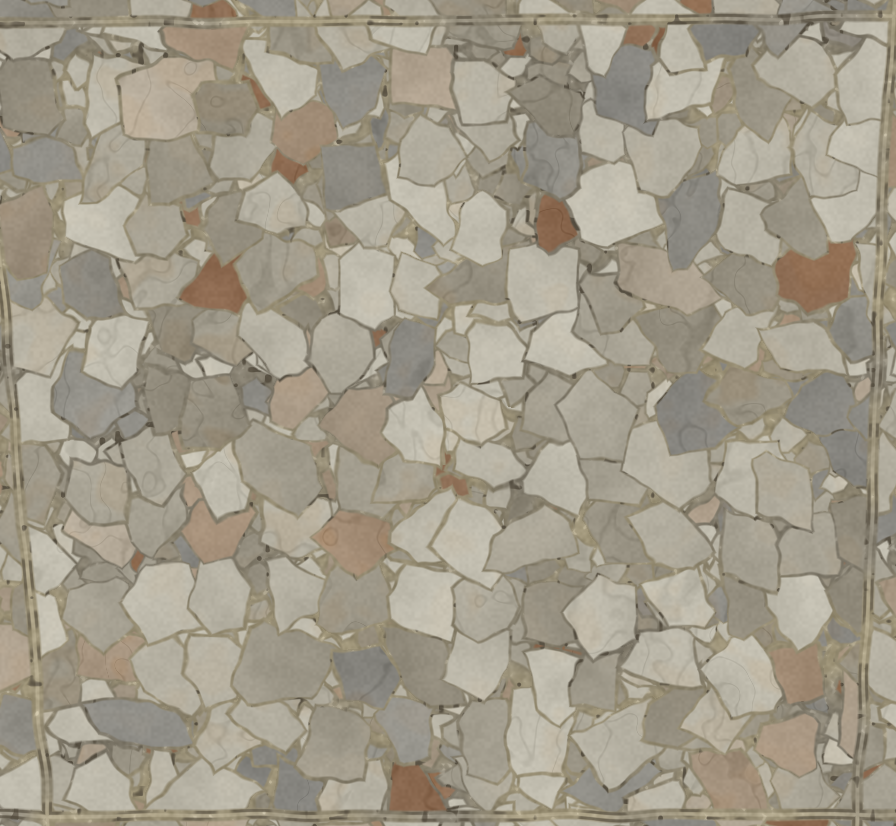
This texture is drawn by a Shadertoy shader. Its source:

```glsl
// Terrazzo paving: angular marble chips set in sandy mortar, cut by thin tile joints.
// Each grid cell holds a random convex polygon; the last one covering a point wins
// and keeps a narrow mortar gap around itself. Small shards fill the spaces left.

#define CHIP_CELL 0.078
#define SHARD_CELL 0.036
#define GAP 0.0036
#define SOFT 0.0016
#define EDGE_WOBBLE 0.007
#define PALE vec3(0.765, 0.750, 0.695)
#define DULL vec3(0.560, 0.535, 0.475)
#define GREY vec3(0.525, 0.520, 0.500)
#define BUFF vec3(0.640, 0.550, 0.460)
#define RUST vec3(0.530, 0.390, 0.290)
#define PIT vec3(0.330, 0.300, 0.245)

// Stone found at a point: its cover, the mortar left by gaps, local place, identity
struct Stone { float cover; float open; vec2 local; vec2 id; };

float hash1(vec2 p) {
    vec3 v = fract(p.xyx * 0.1031);
    v += dot(v, v.yzx + 33.33);
    return fract((v.x + v.y) * v.z);
}

vec3 hash3(vec2 p) {
    vec3 v = fract(p.xyx * vec3(0.1031, 0.1030, 0.0973));
    v += dot(v, v.yxz + 33.33);
    return fract((v.xxy + v.yzz) * v.zyx);
}

float noise(vec2 p) {
    vec2 i = floor(p), f = fract(p);
    f = f * f * (3.0 - 2.0 * f);
    float low = mix(hash1(i), hash1(i + vec2(1, 0)), f.x);
    float high = mix(hash1(i + vec2(0, 1)), hash1(i + 1.0), f.x);
    return mix(low, high, f.y);
}

float clouds(vec2 p) {
    return 0.62 * noise(p) + 0.38 * noise(mat2(1.7, 1.3, -1.3, 1.7) * p + 7.3);
}

// Sandy cement with patches of grey, coarse grains and dark pits
vec3 mortarColor(vec2 p) {
    float patches = clouds(p * 9.0), grain = clouds(p * 110.0);
    vec3 c = mix(vec3(0.525, 0.500, 0.440), vec3(0.625, 0.585, 0.475),
                 smoothstep(0.25, 0.75, patches));
    c += 0.14 * (grain - 0.5) + 0.08 * smoothstep(0.75, 0.90, grain);
    float pits = noise(p * 105.0 + 57.0) + 0.3 * (0.5 - patches);
    return mix(c, PIT, 0.85 * smoothstep(0.80, 0.93, pits));
}

// Convex polygon from six skewed half planes; stops once the point is clearly outside
float polygonDist(vec2 q, vec3 form, float limit) {
    float stretch = mix(0.95, 1.42, form.x * form.x);
    float size = mix(0.80, 1.12, form.y);
    vec2 scale = vec2(1.0 / stretch, stretch), base = vec2(1, 0);
    float d = -10.0;
    for (int i = 0; i < 6; i++) {
        vec2 r = fract(form.xz * (float(i) * 13.7 + 5.3));
        vec2 n = base + 0.9 * (r.x - 0.5) * vec2(-base.y, base.x);
        d = max(d, (dot(q * scale, n) - size * mix(0.39, 0.69, r.y)) / length(n * scale));
        if (d > limit) break;
        base = mat2(0.5, 0.866, -0.866, 0.5) * base;
    }
    return d;
}

// Find the uppermost stone of one layer
Stone scatter(vec2 p, float cellSize, float gap, float seed) {
    vec2 g = p / cellSize, home = floor(g);
    Stone s = Stone(0.0, 1.0, vec2(0), vec2(0));
    for (int k = 0; k < 9; k++) {
        vec2 cell = home + vec2(k % 3 - 1, k / 3 - 1);
        vec2 id = cell + seed;
        vec3 place = hash3(id);
        vec2 q = g - cell - mix(vec2(0.2), vec2(0.8), place.xy);
        if (dot(q, q) > 1.45) continue;
        float a = 6.28319 * place.z;
        q = mat2(cos(a), -sin(a), sin(a), cos(a)) * q;
        float limit = gap + SOFT;
        float d = cellSize * polygonDist(q, hash3(id + 37.0), limit / cellSize);
        if (d > limit) continue;
        float away = smoothstep(gap - SOFT, limit, d);
        s.cover *= away;
        s.open *= away;
        float body = 1.0 - smoothstep(-SOFT, SOFT, d);
        if (body > s.cover) { s.cover = body; s.local = q; s.id = id; }
    }
    return s;
}

// Marble: mostly pale, some grey, buff or rust, with clouds and faint veins
vec3 marbleColor(vec2 p, Stone s) {
    vec3 h = hash3(s.id + 71.0);
    float kind = hash1(s.id + 113.0);
    vec3 c = mix(DULL, PALE, smoothstep(-0.15, 1.0, h.x));
    if (kind < 0.11) c = mix(GREY, c, 0.4 * h.y);
    else if (kind > 0.965) c = mix(RUST, BUFF, 0.4 * h.y);
    else if (kind > 0.86) c = mix(BUFF, c, 0.7 * h.y);
    vec2 r = p + h.yz * 9.0;
    float cloud = clouds(r * 24.0) - 0.5;
    c += 0.08 * cloud + 0.035 * dot(s.local, h.yz * 2.0 - 1.0);
    c -= vec3(0.02, 0.04, 0.06) * smoothstep(0.05, 0.25, cloud) * h.z;
    float vein = abs(noise(r * vec2(30.0, 14.0) + 2.0 * cloud) - 0.5);
    return c - 0.05 * step(0.65, h.z) * (1.0 - smoothstep(0.0, 0.07, vein));
}

void mainImage(out vec4 fragColor, in vec2 fragCoord) {
    vec2 p = fragCoord / iResolution.y;

    // Signed distances to the left, right, bottom and top joints
    vec4 joint = vec4(p.x - 0.060 + 0.088 * p.y, 1.038 + 0.043 * p.y - p.x,
                      p.y - 0.013, 0.972 + 0.006 * p.x - p.y);
    float ripple = noise(p * 16.0);
    joint += 0.006 * (ripple - 0.5);
    float tile = dot(vec4(lessThan(joint, vec4(0))), vec4(1, 2, 3, 6)) * 90.0;

    // Large chips, then shards wherever mortar is still open
    vec2 wobble = vec2(noise(p * 55.0), noise(p * 55.0 + 19.0)) - 0.5;
    vec2 warped = p + EDGE_WOBBLE * wobble;
    float gap = GAP * mix(0.5, 1.4, ripple);
    Stone s = scatter(warped, CHIP_CELL, gap, 211.0 + tile);
    if (s.cover < 0.01 && s.open > 0.01) {
        float open = s.open;
        s = scatter(warped, SHARD_CELL, gap, 1511.0 + tile);
        s.cover *= open;
    }
    vec3 mortar = mortarColor(p), col = mortar * mix(0.93, 1.0, s.open);
    if (s.cover > 0.0) col = mix(col, marbleColor(p, s), s.cover);

    // Pale joint filler with a broken dark edge
    vec4 side = abs(joint);
    float d = min(min(side.x, side.y), min(side.z, side.w));
    if (d < 0.01) {
        float crack = smoothstep(0.50, 0.72, noise(p * 48.0 + 11.0));
        col = mix(col, mortar * 0.97, 1.0 - smoothstep(0.005, 0.009, d));
        col = mix(col, PIT, 0.6 * crack * (1.0 - smoothstep(0.001, 0.003, abs(d - 0.004))));
        col = mix(col, mortar + 0.09, 0.8 * (1.0 - smoothstep(0.001, 0.0035, d)));
    }

    // Fine surface grain
    col += 0.035 * (noise(p * 260.0) - 0.5);
    fragColor = vec4(col, 1.0);
}
```
